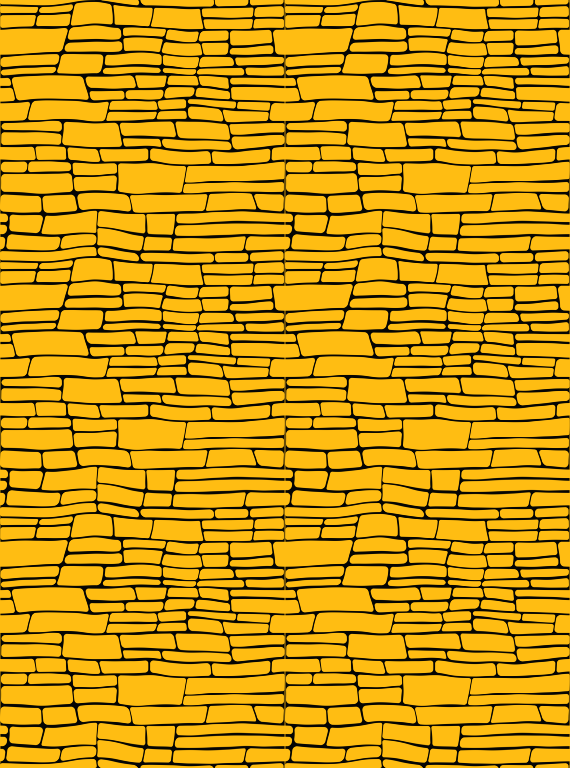
Write a Shadertoy shader that draws this texture.

```glsl
const vec3 STONE = vec3(1.0, 0.74, 0.07);
const vec3 JOINT = vec3(0.02, 0.02, 0.01);
const vec2 REPEATS = vec2(2.0, 3.0);
const vec2 TILE = vec2(284.0, 256.0);   // tile size in wall units
const int COURSES = 11;
const float COURSE_EDGE[12] = float[12](-4.0, 7.0, 43.0, 62.0, 94.0, 109.0,
    135.0, 156.0, 181.0, 202.0, 229.0, 252.0);

float hash(vec2 p) {
    return fract(sin(dot(p, vec2(127.1, 311.7))) * 43758.5453);
}

// Value noise that wraps after the given number of cells
float wrapNoise(vec2 p, vec2 cells, float seed) {
    vec2 i = floor(p), f = fract(p);
    f = f * f * (3.0 - 2.0 * f);
    vec2 a = mod(i, cells) + seed, b = mod(i + 1.0, cells) + seed;
    return mix(mix(hash(a), hash(vec2(b.x, a.y)), f.x),
               mix(hash(vec2(a.x, b.y)), hash(b), f.x), f.y);
}

float tileNoise(vec2 p, vec2 cells, float seed) {
    return wrapNoise(p / TILE * cells, cells, seed) - 0.5;
}

// Leaning upright joint number k of a course; the first mostly keeps to the seam
float uprightJoint(float k, float count, float row, float dy) {
    vec2 id = vec2(mod(k, count), row);
    float free = id.x < 0.5 ? step(0.8, hash(id + 9.2)) : 1.0;
    float jitter = 0.6 * free * (hash(id + 3.7) - 0.5);
    float lean = 0.5 * free * (hash(id + 5.1) - 0.5);
    return (k + jitter) * TILE.x / count + lean * dy;
}

// Distance to a rounded stone from its left, right, bottom and top clearances
float roundedStone(vec4 clear, vec2 halfJoint, float radius) {
    vec2 q = radius + halfJoint - min(clear.xz, clear.yw);
    return length(max(q, 0.0)) + min(max(q.x, q.y), 0.0) - radius;
}

float wall(vec2 p, vec2 halfJoint) {
    // Find the course
    p.x = mod(p.x, TILE.x);
    p.y = mod(p.y - COURSE_EDGE[0], TILE.y) + COURSE_EDGE[0];
    int course = 0;
    for (int i = 1; i < COURSES; i++) course += p.y >= COURSE_EDGE[i] ? 1 : 0;
    float row = float(course);
    vec2 lo = vec2(0.0, COURSE_EDGE[course]);
    vec2 hi = vec2(0.0, COURSE_EDGE[course + 1]);

    // Find the block between two upright joints
    float count = 3.0 + floor(1.7 * hash(vec2(row, 4.3)));
    float dy = p.y - 0.5 * (lo.y + hi.y);
    float k = floor(p.x * count / TILE.x);
    if (p.x < uprightJoint(k, count, row, dy)) k -= 1.0;
    else if (p.x >= uprightJoint(k + 1.0, count, row, dy)) k += 1.0;
    lo.x = uprightJoint(k, count, row, 0.0);
    hi.x = uprightJoint(k + 1.0, count, row, 0.0);
    vec4 clear = vec4(p.x - uprightJoint(k, count, row, dy),
                      uprightJoint(k + 1.0, count, row, dy) - p.x,
                      p.y - lo.y, hi.y - p.y);

    // Cut some blocks into thinner and shorter stones
    float seed = 100.0 * hash(vec2(mod(k, count), row + 0.5));
    for (int i = 0; i < 3; i++) {
        vec2 size = hi - lo, mid = 0.5 * (lo + hi);
        float chance = hash(vec2(seed, 1.3));
        float ratio = mix(0.36, 0.64, hash(vec2(seed, 2.9)));
        float lean = hash(vec2(seed, 6.1)) - 0.5;
        float side = 0.0;
        if (size.y > 20.5 && chance < 0.42) {
            float cut = lo.y + ratio * size.y;
            side = p.y - cut - 0.12 * lean * (p.x - mid.x);
            if (side > 0.0) { lo.y = cut; clear.z = side; }
            else { hi.y = cut; clear.w = -side; }
        } else if (size.x > 64.0 && size.x > 3.0 * size.y && chance < 0.7) {
            float cut = lo.x + ratio * size.x;
            side = p.x - cut - 0.6 * lean * (p.y - mid.y);
            if (side > 0.0) { lo.x = cut; clear.x = side; }
            else { hi.x = cut; clear.y = -side; }
        }
        seed += side > 0.0 ? 17.3 : 3.1;
    }
    return roundedStone(clear, halfJoint, mix(1.8, 4.5, hash(vec2(seed, 8.4))));
}

void mainImage(out vec4 fragColor, in vec2 fragCoord) {
    vec2 p = fract(fragCoord / iResolution.xy * REPEATS) * TILE;
    float pixel = TILE.x * REPEATS.x / iResolution.x;

    // Uneven courses and hand-drawn wobble
    vec2 bent = p;
    bent.y += 8.0 * tileNoise(p, vec2(6.0, 5.0), 1.7)
            + 1.5 * tileNoise(p, vec2(15.0, 15.0), 8.3);
    bent.x += 1.8 * tileNoise(p, vec2(9.0, 16.0), 4.9);

    // Level joints are wider than upright ones
    float swell = 1.0 + 0.9 * tileNoise(p, vec2(12.0, 18.0), 6.2);
    float d = wall(bent, vec2(0.75, 1.1) * swell);
    vec3 color = mix(STONE, JOINT, smoothstep(-0.6 * pixel, 0.6 * pixel, d));

    // Fine pale seam where tiles meet
    float seam = min(p.x, TILE.x - p.x);
    color = mix(color, STONE, 0.5 * (1.0 - smoothstep(0.2, 0.2 + pixel, seam)));
    fragColor = vec4(color, 1.0);
}
```
